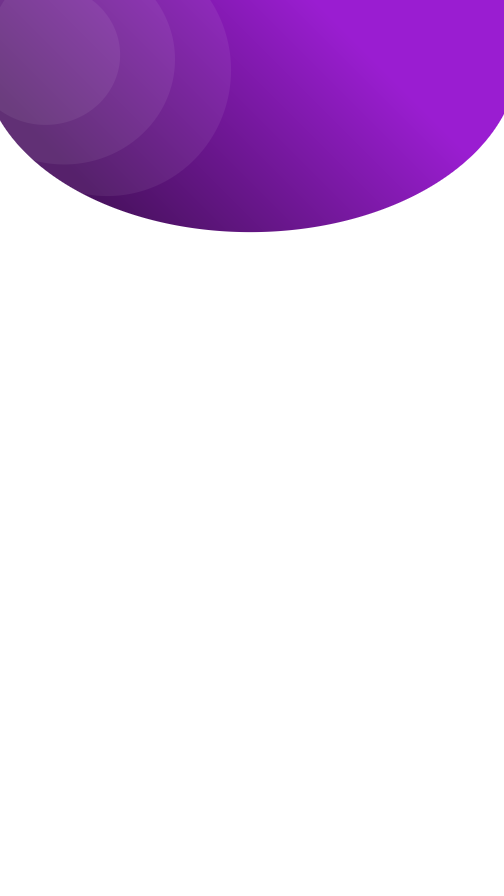
Reproduce this background procedurally as a Shadertoy shader.

```glsl
// A white page topped by a violet dome with a diagonal gradient.
// The dome is one large ellipse; three translucent white ellipses
// overlap in its upper left corner, all edged by a distance estimate.

const float PAGE_HEIGHT = 16.0 / 9.0;   // page height when its width is 1

const vec3 PAGE_COLOR   = vec3(1.0);
const vec3 DARK_VIOLET  = vec3(0.29, 0.07, 0.38);
const vec3 LIGHT_VIOLET = vec3(0.605, 0.115, 0.82);

// Gradient range along the diagonal (rightward and upward)
const float GRADIENT_START = -0.197;
const float GRADIENT_END   = 0.625;

// Ellipses: centre (x, depth below the top), then radii
const vec4 DOME = vec4(0.4965, 0.1134, 0.5324, 0.3472);
const int DISC_COUNT = 3;
const vec4 DISCS[DISC_COUNT] = vec4[DISC_COUNT](
    vec4(0.213, 0.139, 0.2454, 0.250),
    vec4(0.1273, 0.118, 0.2199, 0.2083),
    vec4(0.0903, 0.1088, 0.148, 0.139)
);
const float DISC_OPACITY = 0.065;

// Approximate signed distance to an ellipse, negative inside
float ellipseDistance(vec2 p, vec4 ellipse) {
    vec2 offset = p - ellipse.xy;
    float level = length(offset / ellipse.zw);
    float slope = length(offset / (ellipse.zw * ellipse.zw));
    return level * (level - 1.0) / max(slope, 1e-4);
}

// Smooth coverage of an ellipse, one pixel wide at its edge
float ellipseMask(vec2 p, vec4 ellipse, float pixel) {
    return clamp(0.5 - ellipseDistance(p, ellipse) / pixel, 0.0, 1.0);
}

void mainImage(out vec4 fragColor, in vec2 fragCoord) {
    // Canvas units: x spans 0..1, y is the depth below the top edge
    vec2 uv = fragCoord / iResolution.xy;
    vec2 p = vec2(uv.x, (1.0 - uv.y) * PAGE_HEIGHT);
    float pixel = 1.0 / iResolution.x;

    // Diagonal gradient of the dome
    float blend = (p.x - p.y - GRADIENT_START) / (GRADIENT_END - GRADIENT_START);
    vec3 violet = mix(DARK_VIOLET, LIGHT_VIOLET, clamp(blend, 0.0, 1.0));

    // Translucent discs, layered from the widest to the smallest
    for (int i = 0; i < DISC_COUNT; i++) {
        violet = mix(violet, vec3(1.0), DISC_OPACITY * ellipseMask(p, DISCS[i], pixel));
    }

    // Dome over the page
    vec3 color = mix(PAGE_COLOR, violet, ellipseMask(p, DOME, pixel));
    fragColor = vec4(color, 1.0);
}
```
